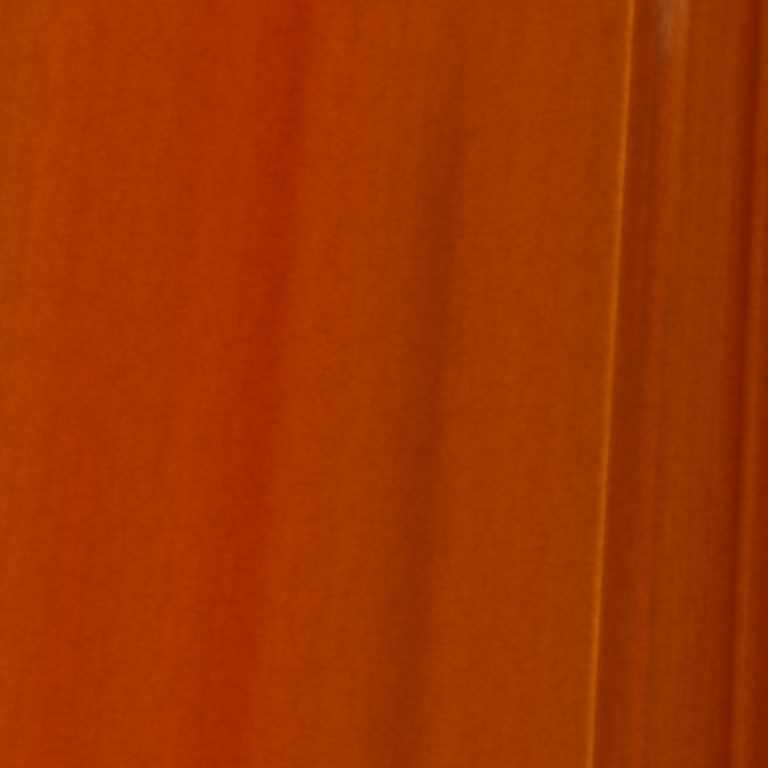
Give the GLSL for this texture, as a Shadertoy shader.

```glsl
const vec3 ORANGE = vec3(0.662, 0.212, 0.000);
const vec3 AMBER = vec3(0.630, 0.218, 0.000);
const vec3 BROWN = vec3(0.560, 0.204, 0.000);
const vec3 RED = vec3(0.630, 0.150, 0.000);
const vec3 UMBER = vec3(0.500, 0.145, 0.000);
const vec3 MAROON = vec3(0.420, 0.080, 0.000);
const vec3 GOLD = vec3(0.740, 0.360, 0.025);
const vec3 GLEAM = vec3(0.660, 0.400, 0.190);

const float LEAN_LEFT = 0.120;    // sideways drift of the fibres over the height
const float LEAN_RIGHT = 0.035;
const float RIDGE = 0.797;        // position of the bright ridge at mid height
const float STREAK_DEPTH = 0.013;
const float MOTTLE_DEPTH = 0.060;
const float GRAIN_DEPTH = 0.075;
const float GRAIN_SCALE = 85.0;

vec2 hash2(vec2 p) {
    vec3 q = fract(p.xyx * vec3(0.1031, 0.1030, 0.0973));
    q += dot(q, q.yzx + 33.33);
    return fract((q.xx + q.yz) * q.zy);
}

// Distance to the nearest scattered cell point
float cellular(vec2 p) {
    vec2 cell = floor(p), f = fract(p);
    float nearest = 2.0;
    for (int j = -1; j <= 1; j++)
        for (int i = -1; i <= 1; i++) {
            vec2 o = vec2(i, j);
            vec2 d = o + hash2(cell + o) - f;
            nearest = min(nearest, dot(d, d));
        }
    return sqrt(nearest);
}

// Soft stripe around a centre, with its own width on each side
float band(float x, float centre, float left, float right) {
    float d = x - centre;
    d /= d < 0.0 ? left : right;
    return exp(-d * d);
}

// Layered sines running along the fibres
float streaks(float x, float y) {
    float sum = 0.0, freq = 27.0, amp = 1.0;
    for (int i = 0; i < 6; i++) {
        float k = float(i);
        sum += amp * sin(freq * x + 1.7 * k + 0.9 * sin(y * (2.0 + k) + 2.3 * k));
        freq *= 1.83;
        amp *= 0.76;
    }
    return sum;
}

void mainImage(out vec4 fragColor, in vec2 fragCoord) {
    vec2 uv = fragCoord / iResolution.xy;
    float y = uv.y;
    float x = uv.x - (y - 0.5) * mix(LEAN_LEFT, LEAN_RIGHT, uv.x);
    x += 0.003 * sin(3.0 * y + 0.6);
    float beyond = smoothstep(RIDGE, RIDGE + 0.010, x);

    // Broad shift from orange to brown
    vec3 col = mix(ORANGE, AMBER, smoothstep(0.34, 0.62, x));
    col = mix(col, BROWN, 0.65 * smoothstep(0.68, 0.79, x));
    col = mix(col, BROWN, beyond);
    col = mix(col, AMBER + vec3(0.02, 0.02, 0.0), 0.8 * smoothstep(0.09, -0.04, x));

    // Red and dark stripes on the wide face
    col = mix(col, RED, 0.68 * band(x, 0.352, 0.075, 0.022));
    col = mix(col, RED, 0.40 * band(x, 0.235, 0.040, 0.040) * smoothstep(0.2, 0.9, y));
    col = mix(col, RED, 0.35 * band(x, 0.125, 0.035, 0.035) * smoothstep(0.9, 0.2, y));
    float darkFade = mix(0.25, 1.0, smoothstep(1.0, 0.72, y));
    col = mix(col, UMBER, 0.50 * band(x, 0.564, 0.060, 0.026) * darkFade);

    // Narrow grooves beyond the ridge
    float wander = 0.5 + 0.5 * sin(7.0 * y + 1.0);
    col = mix(col, UMBER, 0.55 * band(x, 0.814, 0.010, 0.014));
    col = mix(col, AMBER, (0.45 + 0.2 * wander) * band(x, 0.855, 0.012, 0.007));
    col = mix(col, UMBER, 0.25 * band(x, 0.836, 0.004, 0.004));
    col = mix(col, UMBER, 0.35 * smoothstep(0.90, 0.95, x));
    col = mix(col, MAROON, 0.60 * band(x, 0.967, 0.016, 0.008));
    col = mix(col, AMBER, (0.40 - 0.2 * wander) * band(x, 0.984, 0.006, 0.006));
    col = mix(col, MAROON, 0.50 * smoothstep(0.985, 1.005, x));

    // Bright ridge, soft to the left and crisp to the right, uneven along its length
    float ridgeWear = 0.54 + 0.10 * sin(9.0 * y) + 0.08 * sin(31.0 * y + 2.0);
    ridgeWear += 0.25 * (0.48 - cellular(vec2(3.0, y * 40.0)));
    col = mix(col, GOLD, ridgeWear * band(x, RIDGE, 0.0055, 0.0035));
    col = mix(col, GOLD, 0.18 * band(x, RIDGE, 0.016, 0.004));

    // Pale gleam at the top
    float gleam = band(x, 0.846, 0.015, 0.015) + 0.8 * band(x, 0.868, 0.007, 0.007);
    gleam *= 0.85 + 0.5 * (0.48 - cellular(vec2(x * 130.0, y * 30.0)));
    col = mix(col, GLEAM, 0.55 * clamp(gleam, 0.0, 1.0) * smoothstep(0.88, 1.0, y));
    col = mix(col, GOLD, 0.30 * band(x, 0.866, 0.008, 0.008) * smoothstep(0.50, 0.95, y));

    // Fibres, mottling and fine grain
    float fibre = STREAK_DEPTH * streaks(x, y) * (1.0 + 1.3 * beyond);
    float mottle = MOTTLE_DEPTH * (0.48 - cellular(vec2(x * 40.0, y * 24.0)));
    float grain = GRAIN_DEPTH * (0.48 - cellular(uv * GRAIN_SCALE * vec2(0.8, 1.2)));
    grain += 0.7 * GRAIN_DEPTH * (0.48 - cellular(uv * GRAIN_SCALE * 1.9 + 17.0));
    float tone = fibre + mottle + grain;
    col *= 1.0 + tone * vec3(0.7, 1.4, 1.0);

    fragColor = vec4(clamp(col, 0.0, 1.0), 1.0);
}
```
